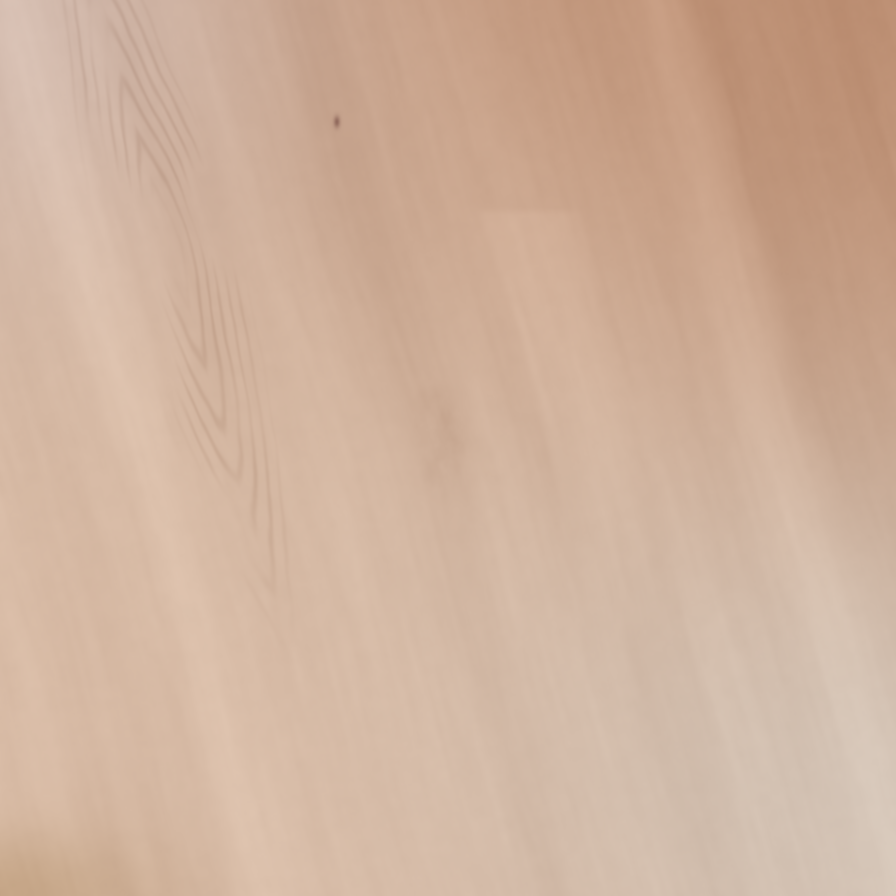
Give the GLSL for this texture, as a WebGL 1 fragment shader.

```glsl
precision highp float;
// Pale wood boards in soft light, with the grain running steeply down to the right.
// Broad light gradients are laid first, then stretched noise for streaks and fibres,
// nested ovals for the cathedral figure, and a few soft marks for knots.
uniform vec2 u_resolution;

const vec3 PALE_TAN = vec3(0.842, 0.727, 0.642);
const vec3 WARM_BROWN = vec3(0.735, 0.555, 0.445);
const vec3 COOL_GREY = vec3(0.815, 0.760, 0.710);
const vec3 ROSY_GREY = vec3(0.825, 0.735, 0.690);
const vec3 CORNER_BROWN = vec3(0.740, 0.610, 0.480);
const vec3 GRAIN_TINT = vec3(0.85, 1.0, 1.05);
const vec2 ACROSS = vec2(0.963, 0.270);
const vec2 ALONG = vec2(-0.270, 0.963);

float hash(vec2 cell) {
  vec3 q = fract(vec3(cell.xyx) * 0.1031);
  q += dot(q, q.yzx + 33.33);
  return fract((q.x + q.y) * q.z);
}

float valueNoise(vec2 p) {
  vec2 cell = floor(p);
  vec2 f = fract(p);
  f = f * f * (3.0 - 2.0 * f);
  float low = mix(hash(cell), hash(cell + vec2(1.0, 0.0)), f.x);
  float high = mix(hash(cell + vec2(0.0, 1.0)), hash(cell + vec2(1.0, 1.0)), f.x);
  return mix(low, high, f.y);
}

// Layered noise centred on zero, roughly -0.5 to 0.5.
float layeredNoise(vec2 p) {
  float sum = 0.0;
  float weight = 0.5;
  for (int i = 0; i < 4; i++) {
    sum += weight * (valueNoise(p) - 0.5);
    p = p * 2.03 + vec2(17.3, 9.1);
    weight *= 0.5;
  }
  return sum;
}

// Soft spot or band profile: 1 at the centre, falling off over the radius.
float softSpot(vec2 p, vec2 centre, vec2 radius) {
  vec2 d = (p - centre) / radius;
  return exp(-dot(d, d));
}

float softBand(float x, float centre, float width) {
  float d = (x - centre) / width;
  return exp(-d * d);
}

vec3 roomLight(vec2 uv) {
  float shade = smoothstep(0.70, 1.95, uv.x * 0.8 + uv.y * 1.1);
  vec3 color = mix(PALE_TAN, WARM_BROWN, shade);
  color = mix(color, COOL_GREY, 0.85 * softSpot(uv, vec2(1.05, 0.08), vec2(0.50, 0.42)));
  color = mix(color, ROSY_GREY, 0.85 * softSpot(uv, vec2(0.0, 1.0), vec2(0.34, 0.30)));
  return mix(color, CORNER_BROWN, 0.8 * softSpot(uv, vec2(0.0), vec2(0.16, 0.07)));
}

// Long streaks and fine fibres; x runs across the grain, y along it.
float grainStreaks(vec2 g) {
  float broad = layeredNoise(g * vec2(13.0, 1.3) + 4.0);
  float medium = layeredNoise(g * vec2(42.0, 3.5) + 31.0);
  float fibre = valueNoise(g * vec2(130.0, 13.0)) - 0.5;
  return 0.050 * broad + 0.026 * medium + 0.011 * fibre;
}

// Elongated nested rings with pointed ends, drawn as broken thin lines.
float cathedralLines(vec2 g, vec2 centre) {
  vec2 d = abs(g - centre) * vec2(6.2, 1.0);
  float reach = pow(pow(d.x, 1.35) + pow(d.y, 1.35), 1.0 / 1.35);
  float wobble = 0.060 * layeredNoise(g * vec2(24.0, 7.0));
  float wave = 0.5 + 0.5 * cos(6.2832 * (reach + wobble) * 15.0);
  float broken = smoothstep(0.25, 0.75, valueNoise(g * vec2(30.0, 9.0) + 7.0));
  float fade = smoothstep(0.03, 0.12, reach) * (1.0 - smoothstep(0.36, 0.54, reach));
  return pow(wave, 3.0) * broken * fade;
}

// A pale board that begins at a butt joint and fades out below it.
float paleBoard(vec2 uv, float across) {
  float sides = smoothstep(0.715, 0.730, across) * (1.0 - smoothstep(0.805, 0.835, across));
  float joint = 1.0 - smoothstep(0.758, 0.770, uv.y);
  return sides * joint * smoothstep(0.25, 0.70, uv.y);
}

void main() {
  vec2 uv = gl_FragCoord.xy / u_resolution;
  vec2 grain = vec2(dot(uv, ACROSS), dot(uv, ALONG));
  grain.x += 0.022 * layeredNoise(grain * vec2(3.0, 3.5) + 12.0);
  vec3 color = roomLight(uv);

  // Streaks and the larger light and dark bands.
  float tone = grainStreaks(grain);
  tone += 0.022 * softBand(grain.x, 0.285, 0.030);
  tone += 0.034 * softBand(grain.x, 0.970, 0.028);
  tone -= 0.026 * softBand(grain.x, 1.025, 0.025) * smoothstep(0.30, 0.60, uv.y);
  tone -= 0.022 * softBand(grain.x, 0.595, 0.028);
  tone -= 0.016 * softBand(grain.x, 0.380, 0.055) * smoothstep(0.15, 0.40, uv.y);
  tone += 0.026 * paleBoard(uv, grain.x);

  // Cathedral figure and the smudged knot.
  tone -= 0.050 * cathedralLines(grain, vec2(0.380, 0.645));
  float mottling = 0.6 + 1.6 * layeredNoise(uv * vec2(50.0, 34.0));
  tone -= 0.050 * mottling * softSpot(grain, vec2(0.608, 0.357), vec2(0.030, 0.055));
  color += tone * GRAIN_TINT;

  // Small dark pin knot and faint surface mottling.
  float pinKnot = softSpot(uv, vec2(0.376, 0.864), vec2(0.0035, 0.0065));
  color = mix(color, vec3(0.50, 0.34, 0.30), 0.75 * pinKnot);
  color += 0.014 * layeredNoise(uv * 75.0);
  gl_FragColor = vec4(clamp(color, 0.0, 1.0), 1.0);
}
```
